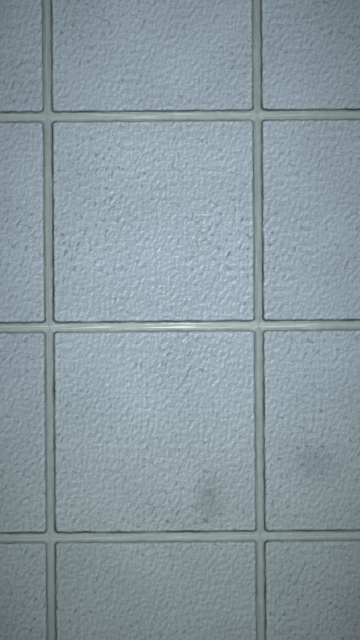
Give the GLSL for this texture, as a WebGL 1 fragment shader.

```glsl
precision highp float;
// Painted wall of square stippled tiles with rounded grout beads, lit by a soft central glow.
// A slightly skewed grid gives a rounded-box distance per tile; gradient noise supplies
// the embossed stipple, pits, chipped edges and streaks in the grout.
uniform vec2 u_resolution;

float hash(vec2 p) {
  return fract(sin(dot(p, vec2(127.1, 311.7))) * 43758.5);
}

float cornerSlope(vec2 corner, vec2 offset) {
  float angle = 6.2832 * hash(corner);
  return dot(vec2(cos(angle), sin(angle)), offset);
}

float gradientNoise(vec2 p) {
  vec2 i = floor(p), f = fract(p);
  vec2 w = f * f * f * (f * (f * 6.0 - 15.0) + 10.0);
  vec2 e = vec2(1.0, 0.0);
  return mix(mix(cornerSlope(i, f), cornerSlope(i + e, f - e), w.x),
             mix(cornerSlope(i + e.yx, f - e.yx), cornerSlope(i + 1.0, f - 1.0), w.x), w.y);
}

float stippleHeight(vec2 p) {
  p += 0.004 * gradientNoise(p * 35.0);
  return gradientNoise(p * vec2(88.0, 72.0)) + 0.4 * gradientNoise(p * 145.0 + 9.0);
}

float roundedBox(vec2 p, vec2 halfSize, float radius) {
  vec2 q = abs(p) - halfSize + radius;
  return length(max(q, 0.0)) + min(max(q.x, q.y), 0.0) - radius;
}

void main() {
  // One unit is the canvas width
  vec2 p = gl_FragCoord.xy / u_resolution.x;
  float pixel = 1.0 / u_resolution.x;

  // Slightly skewed grid of tiles
  vec2 skewed = p + vec2(0.007 * (p.y - 0.87), -0.008 * (p.x - 0.5));
  vec2 pitch = vec2(0.582, 0.5845);
  vec2 cell = (skewed - vec2(0.137, 0.287)) / pitch;
  vec2 id = floor(cell);
  vec2 local = (fract(cell) - 0.5) * pitch;
  float variation = hash(id + 3.7);

  // Uneven tile outline, negative inside
  float edge = roundedBox(local, vec2(0.2775, 0.2772), 0.009);
  edge += 0.0016 * gradientNoise(p * 32.0) + 0.0014 * gradientNoise(p * 85.0);
  float grout = smoothstep(-pixel, pixel, edge);

  // Soft light, strongest a little above the middle
  vec2 fromLight = (p - vec2(0.5, 0.95)) * vec2(1.0, 0.65);
  float falloff = dot(fromLight, fromLight);
  float light = 1.08 - 0.65 * falloff;
  float glow = exp(-9.0 * falloff);

  // Embossed stipple and small slanted pits
  vec2 grain = p + id * 2.3;
  float relief = stippleHeight(grain) - stippleHeight(grain + vec2(-0.0025, 0.0035));
  vec2 slanted = mat2(0.88, 0.47, -0.47, 0.88) * grain;
  float patches = 0.55 + 0.8 * gradientNoise(p * 5.0 + 4.0) + 0.4 * (variation - 0.5);
  float pits = smoothstep(0.2, 0.48, gradientNoise(slanted * vec2(95.0, 58.0)));
  pits *= clamp(patches, 0.1, 1.0);

  vec3 tile = mix(vec3(0.56, 0.62, 0.63), vec3(0.58, 0.645, 0.685), smoothstep(0.1, 1.0, p.y));
  tile *= 0.985 + 0.03 * variation + 0.04 * gradientNoise(p * 7.0);
  tile *= 1.0 - 0.15 * relief - 0.17 * pits;
  tile += 0.2 * glow * pow(max(-relief, 0.0), 2.0);

  // Two faint mottled smudges on the lower tiles
  vec2 smudgeA = (p - vec2(0.58, 0.39)) / vec2(0.035, 0.06);
  vec2 smudgeB = (p - vec2(0.88, 0.49)) / vec2(0.06, 0.05);
  float smudge = exp(-dot(smudgeA, smudgeA)) + 0.6 * exp(-dot(smudgeB, smudgeB));
  tile *= 1.0 - smudge * (0.12 + 0.12 * gradientNoise(p * 50.0));

  // Rounded grout bead with brushed streaks along its length
  float horizontal = smoothstep(-0.004, 0.004, abs(local.y) - abs(local.x));
  vec2 along = mix(skewed.yx, skewed, horizontal);
  float streak = gradientNoise(along * vec2(9.0, 210.0));
  float bead = smoothstep(0.0, 0.011, edge);
  vec3 groutColor = mix(vec3(0.45, 0.5, 0.5), vec3(0.54, 0.6, 0.595), bead);
  groutColor *= 1.0 + 0.06 * horizontal + 0.1 * streak + 0.05 * gradientNoise(p * 60.0);
  groutColor += 0.16 * glow * horizontal * bead * (0.4 + smoothstep(0.05, 0.4, streak));

  // Contact shadows, deeper along the left and bottom tile edges
  float lowSide = smoothstep(0.262, 0.275, max(-local.x, -local.y));
  float wear = 0.75 + 0.7 * gradientNoise(p * 18.0 + 7.0);
  float crease = exp(-pow((edge - 0.0008) / 0.0032, 2.0));
  float shadow = crease * wear * mix(0.2, 0.46, lowSide);

  // Paint ridge just inside the tile border
  float ridge = exp(-pow((edge + 0.007) / 0.003, 2.0));
  tile *= 1.0 + 0.035 * ridge;

  vec3 color = mix(tile, groutColor, grout) * light * (1.0 - shadow);
  gl_FragColor = vec4(clamp(color, 0.0, 1.0), 1.0);
}
```
